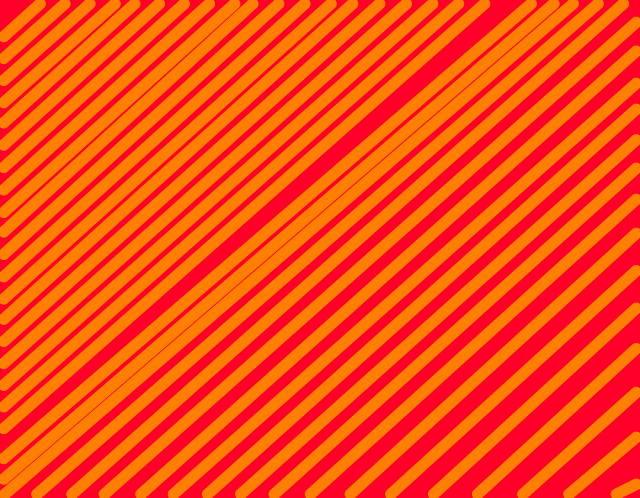
This pattern is drawn by a Shadertoy shader. Its source:

```glsl
// Thirty-eight round-capped diagonal stripes on a flat ground. Each stripe joins
// a point on the top or right edge to one on the left or bottom edge, so the
// spacing opens towards the lower right. Bunching and jitter vary the gaps.

const float WIDTH = 768.0;          // canvas width in drawing units
const float HEIGHT = 597.0;
const float STRIPE_COUNT = 38.0;
const float STRIPE_RADIUS = 6.9;
const float INSET = 4.5;            // distance of cap centres from the edges
const float WIDE_GAP = 19.0;        // first stripe after the widest gap
const float TAU = 6.2831853;
const vec3 GROUND = vec3(1.0, 0.0, 0.16);
const vec3 STRIPE = vec3(1.0, 0.5, 0.0);

float hash(float n) {
    return fract(sin(n * 12.9898) * 43758.55);
}

float jitter(float n, float amount) {
    return (hash(n) - 0.5) * 2.0 * amount;
}

float segmentDistance(vec2 p, vec2 a, vec2 b) {
    vec2 ab = b - a;
    float t = clamp(dot(p - a, ab) / dot(ab, ab), 0.0, 1.0);
    return length(p - a - ab * t);
}

// Spacing that grows with every step past a threshold
float widening(float n, float threshold, float linear, float quadratic) {
    float m = max(n - threshold, 0.0);
    return m * (linear + quadratic * m);
}

// Draws neighbours together in groups and opens one wide gap
float bunching(float k) {
    float fade = abs(cos(0.5 * TAU * (k - 8.0) / 17.0));
    float group = 9.0 * fade * (fract((k - 3.8) / 4.25) - 0.5);
    float gap = k < WIDE_GAP ? 0.0 : 14.0 + 10.0 * exp2(WIDE_GAP - k);
    return group + gap;
}

// Upper end: along the top edge, then down the right edge
vec2 upperEnd(float k) {
    if (k < 24.0) {
        float drift = 6.0 * cos(TAU * (k - 0.5) / 21.0) - 4.5;
        return vec2(47.0 + 29.8 * k + drift + bunching(k), INSET);
    }
    float n = k - 24.0;
    float y = 28.0 + 35.0 * n + widening(n, 6.0, 6.0, 1.1);
    return vec2(WIDTH - INSET, y + jitter(k, 2.0));
}

// Lower end: down the left edge, then along the bottom edge
vec2 lowerEnd(float k) {
    if (k < 21.0) {
        return vec2(INSET, 44.0 + 26.1 * k + 0.4 * bunching(k));
    }
    float n = k - 22.0;
    float x = 45.0 + 40.8 * n + widening(n, 8.0, 7.0, 0.7);
    return vec2(x + jitter(k + 50.0, 2.0), HEIGHT - INSET);
}

void mainImage(out vec4 fragColor, in vec2 fragCoord) {
    // Drawing units with the origin at the upper left
    vec2 p = fragCoord / iResolution.xy;
    p = vec2(p.x, 1.0 - p.y) * vec2(WIDTH, HEIGHT);
    float pixel = WIDTH / iResolution.x;

    // Distance to the nearest stripe
    float d = WIDTH;
    for (float k = 0.0; k < STRIPE_COUNT; k++) {
        d = min(d, segmentDistance(p, upperEnd(k), lowerEnd(k)));
    }

    float coverage = smoothstep(0.6 * pixel, -0.6 * pixel, d - STRIPE_RADIUS);
    fragColor = vec4(mix(GROUND, STRIPE, coverage), 1.0);
}
```
